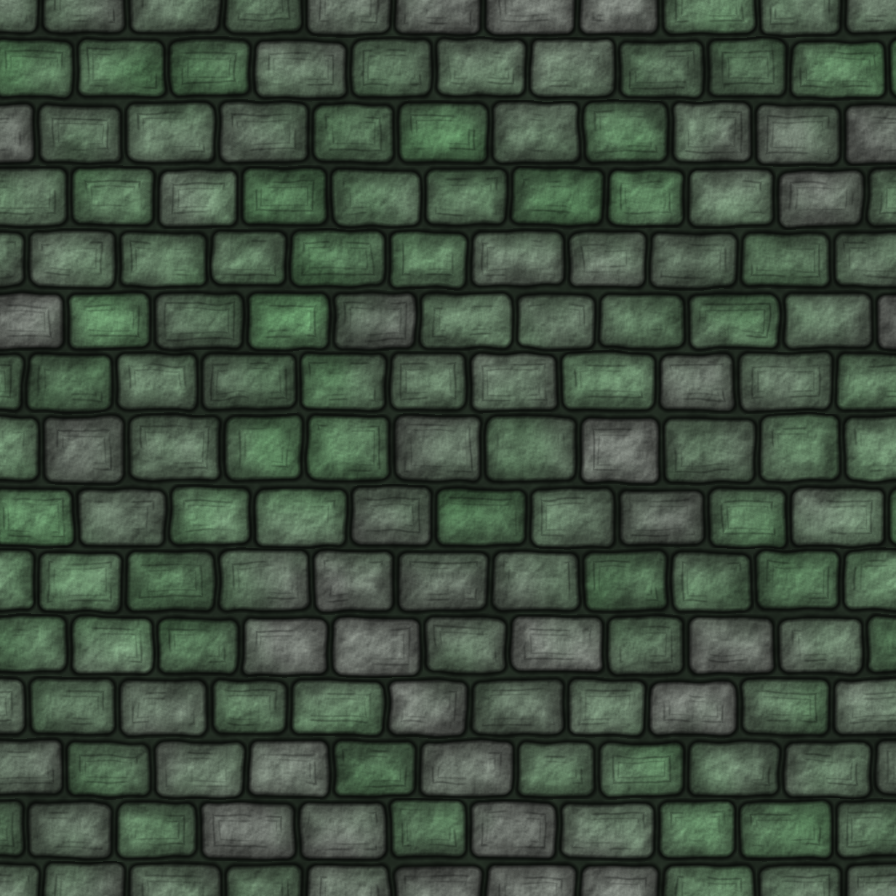
A Shadertoy shader for this texture:

```glsl
// Mossy green stone wall: 14 courses of 10 rounded blocks with dark joints.
// Each course has its own height and shift, each block its own size and tint;
// wrapping value noise adds wobble, clouds, worn grooves and chiselled grain.

#define COLS 10.0
#define ROWS 14.0
#define JOINT 0.0036      // half width of a joint
#define CORNER 0.0095     // corner radius of a block
#define JITTER 0.12       // spread of the upright joints, in blocks
#define WOBBLE 0.0035     // unevenness of the outlines
#define GRAIN 0.62        // strength of the chiselled relief
#define FACE_COLOR vec3(0.415, 0.495, 0.415)
#define RIM_COLOR vec3(0.255, 0.300, 0.252)
#define MORTAR_COLOR vec3(0.125, 0.160, 0.125)
#define SHADOW_COLOR vec3(0.050, 0.064, 0.050)

// Course layout, repeating every seven courses: top edge and sideways shift
const float COURSE_EDGE[7] = float[7](0.575, 0.566, 0.595, 0.574, 0.528, 0.482, 0.457);
const float COURSE_SHIFT[7] = float[7](0.857, 0.433, 0.714, 0.277, 0.714, 0.277, 0.433);

float hash(vec2 p) {
    vec3 q = fract(vec3(p.xyx) * 0.1031);
    q += dot(q, q.yzx + 33.33);
    return fract((q.x + q.y) * q.z);
}

vec2 wrap(vec2 cell, vec2 period) {
    return floor(mod(cell + 0.5, period));
}

// Value noise with a whole number of cells across the canvas
float noise(vec2 uv, vec2 cells) {
    vec2 p = uv * cells, i = floor(p), f = p - i;
    f = f * f * (3.0 - 2.0 * f);
    vec2 a = wrap(i, cells) + cells.x, b = wrap(i + 1.0, cells) + cells.x;
    return mix(mix(hash(a), hash(vec2(b.x, a.y)), f.x),
               mix(hash(vec2(a.x, b.y)), hash(b), f.x), f.y);
}

float fbm(vec2 uv, vec2 cells) {
    float sum = 0.0, amp = 0.533;
    for (int i = 0; i < 4; i++) {
        sum += amp * noise(uv, cells);
        cells *= 2.0;
        amp *= 0.5;
    }
    return sum;
}

int courseIndex(float row) {
    return (int(row) + 14) % 7;
}

float courseEdge(float row) {
    return row + COURSE_EDGE[courseIndex(row)];
}

float blockEdge(float col, float row) {
    int k = courseIndex(row);
    float h = hash(wrap(vec2(col, 0.0), vec2(COLS)) + vec2(3.0, 17.0 * float(k)));
    return col + COURSE_SHIFT[k] + (h - 0.5) * JITTER;
}

float roundBox(vec2 p, vec2 halfSize, float r) {
    vec2 q = abs(p) - halfSize + r;
    return length(max(q, 0.0)) + min(max(q.x, q.y), 0.0) - r;
}

void mainImage(out vec4 fragColor, in vec2 fragCoord) {
    vec2 uv = fragCoord / iResolution.xy;
    vec2 p = vec2(uv.x, 1.0 - uv.y);
    p += WOBBLE * (vec2(noise(uv, vec2(37.0)), noise(uv, vec2(41.0))) - 0.5);

    // Find the course and the block
    vec2 grid = p * vec2(COLS, ROWS);
    float row = floor(grid.y);
    if (grid.y < courseEdge(row)) row -= 1.0;
    float col = floor(grid.x);
    if (grid.x < blockEdge(col, row)) col -= 1.0;
    vec2 id = wrap(vec2(col, row), vec2(COLS, ROWS));
    vec2 lo = vec2(blockEdge(col, row), courseEdge(row)) / vec2(COLS, ROWS);
    vec2 hi = vec2(blockEdge(col + 1.0, row), courseEdge(row + 1.0)) / vec2(COLS, ROWS);

    // Signed distance to the slightly tilted, shifted block
    vec2 q = p - 0.5 * (lo + hi);
    q.y += 0.003 * (hash(id + 31.0) - 0.5) + 0.035 * q.x * (hash(id + 47.0) - 0.5);
    vec2 halfSize = 0.5 * (hi - lo) - JOINT;
    halfSize.y -= 0.0016 * hash(id + 59.0);
    float d = roundBox(q, halfSize, CORNER);
    float depth = -d;

    // Noise layers
    float cloud = fbm(uv, vec2(26.0));
    float patches = fbm(uv, vec2(6.0));
    float fine = fbm(uv, vec2(84.0));
    float relief = fine - fbm(uv + vec2(-0.0018, 0.0022), vec2(84.0));

    // Stone: dark rim rising to a pale, cloudy face
    float rise = smoothstep(0.0, 0.028, depth + 0.022 * (cloud - 0.5));
    vec3 stone = mix(RIM_COLOR, FACE_COLOR, rise);
    float greyness = clamp(0.55 + 0.75 * (hash(id + 73.0) - 0.5) + 1.3 * (patches - 0.5), 0.0, 1.0);
    stone *= mix(vec3(0.82, 1.01, 0.84), vec3(1.05, 0.93, 1.04), greyness);
    stone *= 0.93 + 0.14 * hash(id + 89.0);

    // Broken grooves running parallel to the outline
    float inset = 0.010 + 0.005 * hash(id + 97.0);
    float groove = exp(-pow((depth - inset - 0.004 * (cloud - 0.5)) / 0.0014, 2.0));
    groove += 0.6 * exp(-pow((depth - inset - 0.006) / 0.0012, 2.0));
    stone *= 1.0 - 0.24 * groove * smoothstep(0.40, 0.62, noise(uv, vec2(45.0)));
    stone *= 1.0 + GRAIN * relief + 0.35 * (fine - 0.5) + 0.25 * (cloud - 0.5);
    stone *= mix(0.5, 1.0, smoothstep(0.0, 0.0045, depth));

    // Mortar, shaded next to the blocks
    vec3 mortar = mix(SHADOW_COLOR, MORTAR_COLOR, smoothstep(0.0005, 0.006, d));
    mortar *= 0.75 + 0.5 * fine;

    float soft = max(0.0013, 0.75 / iResolution.y);
    fragColor = vec4(mix(mortar, stone, smoothstep(soft, -soft, d)), 1.0);
}
```
